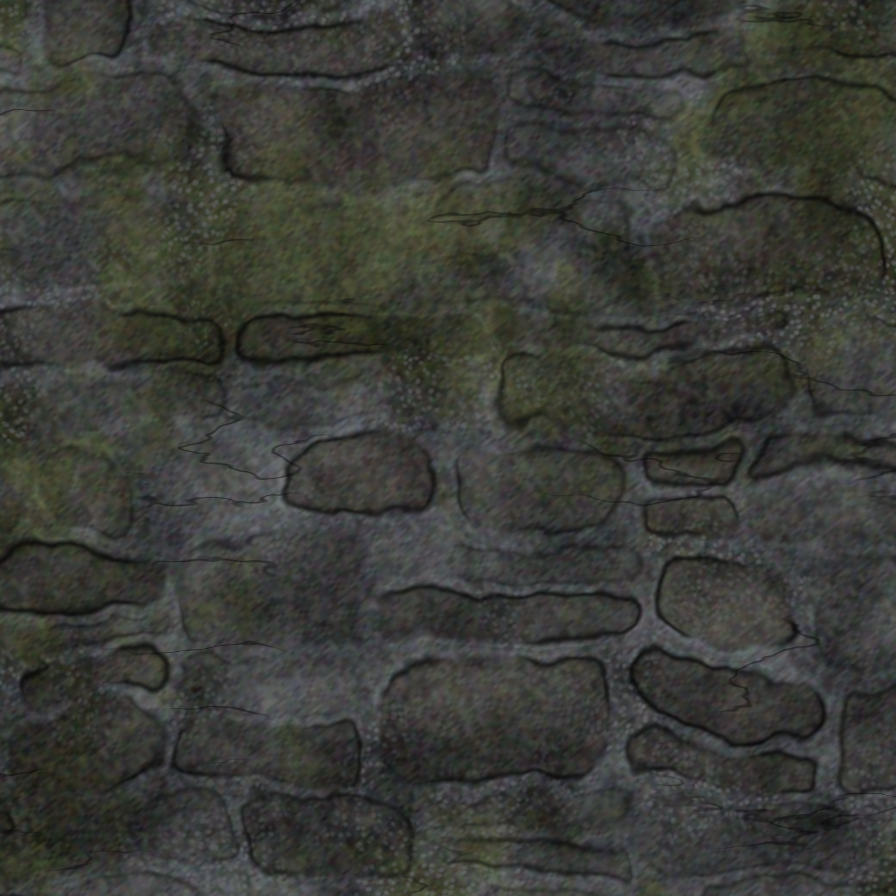
Reproduce this texture procedurally as a WebGL 2 fragment shader.

```glsl
#version 300 es
precision highp float;
// Dark, weathered rubble wall: worn stones in pale mortar, with moss, cracks and grit.

uniform vec2 u_resolution;
out vec4 fragColor;

const vec3 MORTAR = vec3(0.262, 0.270, 0.278);
const vec3 STONE_BROWN = vec3(0.232, 0.222, 0.205);
const vec3 STONE_GREY = vec3(0.212, 0.214, 0.208);
const vec3 MOSS = vec3(0.222, 0.236, 0.150);
const vec3 PALE_GRIT = vec3(0.43, 0.44, 0.45);
const float ROW_HEIGHT = 0.132;
const float EDGE_JITTER = 0.5;
const float SPLIT_CHANCE = 0.38;
const float OUTLINE_WIDTH = 0.0026;
const float OUTLINE_DARKNESS = 0.62;
const float BLOTCH_CONTRAST = 1.15;
const float GRAIN_CONTRAST = 0.62;
const float GRIT_AMOUNT = 0.5;

float hash(vec2 p) {
  vec3 q = fract(p.xyx * vec3(0.1031, 0.1030, 0.0973));
  q += dot(q, q.yzx + 33.33);
  return fract((q.x + q.y) * q.z);
}

float noise(vec2 p) {
  vec2 i = floor(p), f = fract(p);
  f = f * f * (3.0 - 2.0 * f);
  return mix(mix(hash(i), hash(i + vec2(1, 0)), f.x),
             mix(hash(i + vec2(0, 1)), hash(i + vec2(1, 1)), f.x), f.y);
}

float fbm(vec2 p) {
  float sum = 0.0, weight = 0.5;
  for (int i = 0; i < 5; i++) {
    sum += weight * noise(p);
    p = mat2(1.6, 1.2, -1.2, 1.6) * p + 17.3;
    weight *= 0.5;
  }
  return sum / 0.97;
}

// Distance to the nearest scattered point
float cellular(vec2 p) {
  vec2 cell = floor(p);
  float nearest = 2.0;
  for (int y = -1; y <= 1; y++)
    for (int x = -1; x <= 1; x++) {
      vec2 c = cell + vec2(x, y);
      nearest = min(nearest, distance(p, c + vec2(hash(c), hash(c + 71.7))));
    }
  return nearest;
}

float jitteredEdge(float index, float seed, float size) {
  return size * (index + EDGE_JITTER * (hash(vec2(index + 50.0, seed)) - 0.5));
}

// Returns index, lower edge and upper edge of the slot that holds v
vec3 findSlot(float v, float seed, float size) {
  float i = floor(v / size);
  if (v < jitteredEdge(i, seed, size)) i -= 1.0;
  else if (v >= jitteredEdge(i + 1.0, seed, size)) i += 1.0;
  return vec3(i, jitteredEdge(i, seed, size), jitteredEdge(i + 1.0, seed, size));
}

// Signed distance to the stone at p; id receives its random seed
float stoneDistance(vec2 p, out vec2 id) {
  vec3 row = findSlot(p.y, 3.0, ROW_HEIGHT);
  float width = mix(0.15, 0.30, hash(vec2(row.x + 20.0, 9.0)));
  vec3 col = findSlot(p.x, row.x + 31.0, width);
  id = vec2(col.x, row.x) + 40.0;
  float gap = mix(0.007, 0.021, hash(id + 5.0));
  if (hash(id + 11.0) < SPLIT_CHANCE) {
    float middle = mix(row.y, row.z, mix(0.32, 0.68, hash(id + 13.0)));
    if (p.y > middle) { row.y = middle; id += 100.0; }
    else row.z = middle;
    gap = min(gap, 0.010);
  }
  vec2 center = 0.5 * vec2(col.y + col.z, row.y + row.z);
  vec2 extent = max(0.5 * vec2(col.z - col.y, row.z - row.y) - gap, 0.008);
  float radius = min(mix(0.012, 0.04, hash(id + 17.0)), 0.8 * min(extent.x, extent.y));
  vec2 q = abs(p - center) - extent + radius;
  return length(max(q, 0.0)) + min(max(q.x, q.y), 0.0) - radius;
}

void main() {
  vec2 p = gl_FragCoord.xy / min(u_resolution.x, u_resolution.y);
  float pixel = 1.0 / min(u_resolution.x, u_resolution.y);

  // Stone outlines, bent by noise and partly worn away
  vec2 bend = vec2(fbm(p * 7.0), fbm(p * 7.0 + 43.0)) - 0.5;
  vec2 chip = vec2(noise(p * 38.0), noise(p * 38.0 + 29.0)) - 0.5;
  vec2 id;
  float d = stoneDistance(p + 0.075 * bend + 0.010 * chip, id);
  float presence = mix(0.3, 1.0, hash(id + 23.0));
  float stone = presence * (1.0 - smoothstep(-0.006, 0.006, d));
  float worn = smoothstep(0.34, 0.62, noise(p * 11.0 + id));
  float lineWidth = max(OUTLINE_WIDTH, pixel) * mix(0.7, 1.4, worn);
  float outline = exp(-pow(d / lineWidth, 2.0)) * worn * presence;
  float shade = exp(-abs(d) / 0.010) * presence;
  float rim = exp(-pow((d - 0.008) / 0.004, 2.0)) * presence;

  // Base colours and moss
  float blotch = fbm(p * 13.0 + 7.0);
  vec3 stoneColor = mix(STONE_GREY, STONE_BROWN, hash(id + 37.0));
  vec3 color = mix(MORTAR, stoneColor, stone);
  float moss = smoothstep(0.46, 0.68, 0.6 * fbm(p * 4.5 + 61.0) + 0.4 * fbm(p * 22.0));
  color = mix(color, MOSS, 0.8 * moss);

  // Blotches, slanted grain and speckled tint
  vec2 slant = mat2(0.8, -0.6, 0.6, 0.8) * p;
  float grain = 0.6 * noise(slant * vec2(170.0, 290.0)) + 0.4 * noise(p * 105.0 + 9.0);
  color *= 1.0 + BLOTCH_CONTRAST * (blotch - 0.5) + GRAIN_CONTRAST * (grain - 0.5);
  vec3 tint = vec3(noise(p * 130.0), noise(p * 130.0 + 31.0), noise(p * 130.0 + 83.0));
  color += 0.045 * (tint - 0.5);

  // Pale grit and fine horizontal cracks
  float grit = 1.0 - smoothstep(0.08, 0.42, cellular(p * 95.0 + 3.0 * bend));
  grit *= smoothstep(0.46, 0.68, fbm(p * 9.0 + 19.0)) * mix(1.0, 0.55, stone);
  color = mix(color, PALE_GRIT, GRIT_AMOUNT * grit);
  float seam = abs(fbm(p * vec2(5.0, 17.0) + 90.0) - 0.5);
  float crack = (1.0 - smoothstep(0.0, 0.022, seam)) * smoothstep(0.5, 0.7, noise(p * 8.0 + 15.0));

  color *= 1.0 - 0.14 * shade + 0.14 * rim;
  color *= 1.0 - OUTLINE_DARKNESS * outline;
  color *= 1.0 - 0.42 * crack;
  fragColor = vec4(clamp(color, 0.0, 1.0), 1.0);
}
```
